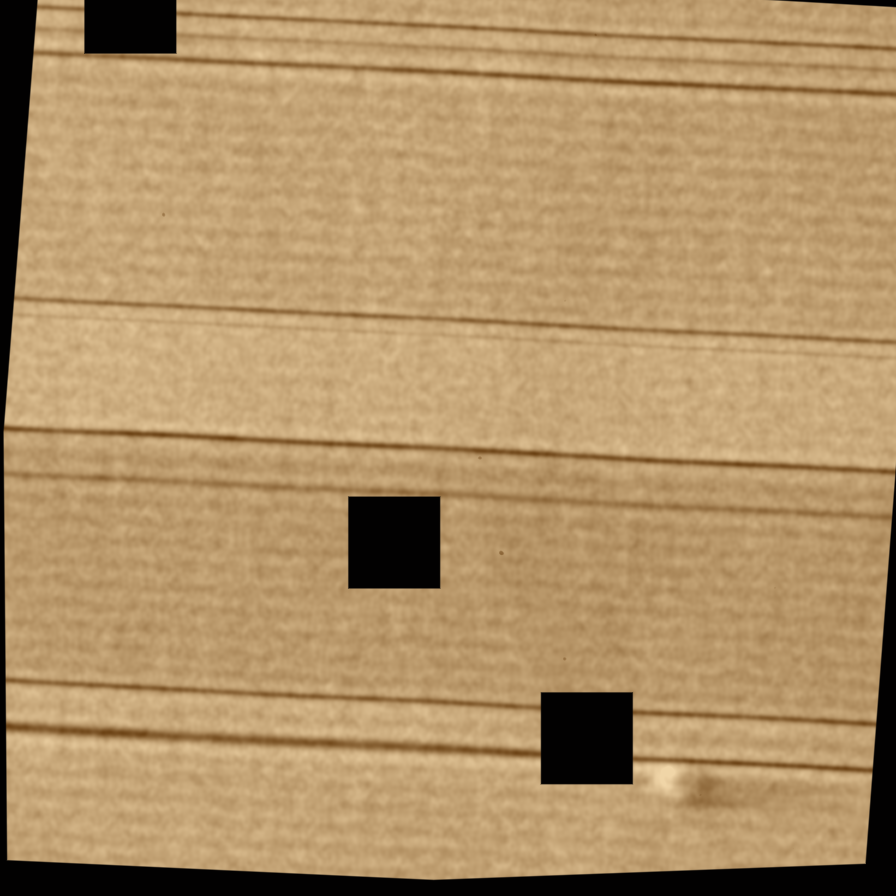
Reproduce this texture procedurally as a WebGL 1 fragment shader.

```glsl
precision highp float;
// Creased corrugated cardboard sheet on black, with three square cut-outs and a small scuff.
uniform vec2 u_resolution;

const vec3 DARK_KRAFT = vec3(0.55, 0.40, 0.22);
const vec3 LIGHT_KRAFT = vec3(0.83, 0.71, 0.53);
const vec3 BACKDROP = vec3(0.006, 0.002, 0.002);
const float BASE_TONE = 0.74;     // 0 = dark kraft, 1 = light kraft
const float SLOPE = 0.050;        // tilt of ribs and creases
const float RIB_PITCH = 0.0235;
const float RIB_DEPTH = 0.085;
const float MOTTLE = 0.30;
const float FIBRE = 0.20;
const float HOLE_HALF = 0.0513;
const vec2 HOLE_A = vec2(0.1455, 0.0085);
const vec2 HOLE_B = vec2(0.4400, 0.6055);
const vec2 HOLE_C = vec2(0.6550, 0.8240);
const vec2 SCUFF = vec2(0.742, 0.870);

vec2 hashGradient(vec2 cell) {
  vec2 h = vec2(dot(cell, vec2(127.1, 311.7)), dot(cell, vec2(269.5, 183.3)));
  return 2.0 * fract(sin(h) * 43758.55) - 1.0;
}

float gradientNoise(vec2 p) {
  vec2 i = floor(p), f = fract(p);
  vec2 w = f * f * f * (f * (f * 6.0 - 15.0) + 10.0);
  vec2 e = vec2(1.0, 0.0);
  float a = dot(hashGradient(i), f);
  float b = dot(hashGradient(i + e), f - e);
  float c = dot(hashGradient(i + e.yx), f - e.yx);
  float d = dot(hashGradient(i + 1.0), f - 1.0);
  return mix(mix(a, b, w.x), mix(c, d, w.x), w.y);
}

float bell(float x, float width) {
  return exp(-x * x / (width * width));
}

// Dark groove with a lit lip on each side
float crease(float v, float at, float width, float depth) {
  float d = v - at;
  return 0.22 * depth * (bell(d - 2.6 * width, 1.8 * width) + 0.6 * bell(d + 2.8 * width, 1.8 * width))
       - depth * bell(d, width);
}

// Distance to the line a-b, positive on the sheet side
float side(vec2 p, vec2 a, vec2 b) {
  vec2 d = normalize(b - a), q = p - a;
  return q.x * d.y - q.y * d.x;
}

float sheetDistance(vec2 p) {
  vec2 topLeft = vec2(0.042, 0.0), left = vec2(0.004, 0.482);
  vec2 bottomLeft = vec2(0.008, 0.960), bottom = vec2(0.484, 0.982);
  vec2 bottomRight = vec2(0.966, 0.964), right = vec2(1.0, 0.520);
  float d = min(side(p, topLeft, left), side(p, left, bottomLeft));
  d = min(d, min(side(p, bottomLeft, bottom), side(p, bottom, bottomRight)));
  d = min(d, side(p, bottomRight, right));
  return min(d, side(p, vec2(1.0, 0.008), vec2(0.86, 0.0)));
}

float holeDistance(vec2 p, vec2 center) {
  vec2 d = abs(p - center) - HOLE_HALF;
  return max(d.x, d.y);
}

void main() {
  vec2 p = gl_FragCoord.xy / u_resolution;
  p.y = 1.0 - p.y;
  float px = 1.0 / min(u_resolution.x, u_resolution.y);
  float v = p.y - SLOPE * p.x + 0.0025 * gradientNoise(vec2(p.x * 5.0, p.y * 3.0));

  // Broad lighting: pale central panel, darker panel below it
  float palePanel = smoothstep(0.33, 0.36, v) - smoothstep(0.465, 0.48, v);
  float darkPanel = smoothstep(0.475, 0.49, v) - smoothstep(0.75, 0.77, v);
  float tone = BASE_TONE + 0.14 * palePanel - 0.12 * darkPanel;
  tone += 0.10 * (0.5 - p.x) + 0.12 * gradientNoise(p * vec2(4.0, 3.0) + 7.0);

  // Corrugation ribs, broken up along their length
  float ribWear = 0.8 + 0.9 * gradientNoise(vec2(p.x * 14.0, v / RIB_PITCH));
  tone += RIB_DEPTH * ribWear * (1.0 - 0.6 * palePanel) * cos(6.2832 * v / RIB_PITCH);

  // Paper mottling, fibres and faint vertical streaks
  tone += MOTTLE * gradientNoise(p * vec2(64.0, 74.0));
  tone += FIBRE * gradientNoise(p * vec2(150.0, 130.0) + 31.0);
  tone += 0.14 * gradientNoise(p * vec2(42.0, 9.0) + 53.0);
  tone -= 0.6 * smoothstep(0.56, 0.72, gradientNoise(p * 85.0 + 90.0));

  // Pressed fold lines, from top to bottom
  float pressure = 1.0 + 0.5 * gradientNoise(vec2(p.x * 9.0, v * 12.0));
  float folds = crease(v, 0.005, 0.0032, 0.75) + crease(v, 0.029, 0.0035, 0.35);
  folds += crease(v, 0.056, 0.0036, 0.85);
  folds += crease(v, 0.332, 0.0034, 0.75) + crease(v, 0.350, 0.0030, 0.22);
  folds += crease(v, 0.477, 0.0037, 1.05) + crease(v, 0.528, 0.0042, 0.36);
  folds += crease(v, 0.759, 0.0036, 0.80);
  folds += crease(v, 0.811, mix(0.0060, 0.0035, smoothstep(0.45, 0.75, p.x)), 0.95);
  tone += folds * pressure;

  // Torn pale scuff with a ragged shadow to its right
  vec2 s = p - SCUFF + 0.008 * gradientNoise(p * 55.0);
  tone -= 0.55 * exp(-dot(s - vec2(0.042, 0.014), s - vec2(0.042, 0.014)) / 0.0005);
  tone -= 0.30 * bell(s.x - 0.10, 0.06) * bell(s.y - 0.018, 0.014);
  tone += 0.75 * exp(-dot(s, s) / 0.00028);

  vec3 color = mix(DARK_KRAFT, LIGHT_KRAFT, clamp(tone, -0.6, 1.4));

  // Trim to the sheet outline and punch the holes
  float hole = min(holeDistance(p, HOLE_A), min(holeDistance(p, HOLE_B), holeDistance(p, HOLE_C)));
  float cover = smoothstep(-px, px, min(sheetDistance(p), hole));
  gl_FragColor = vec4(mix(BACKDROP, color, cover), 1.0);
}
```
